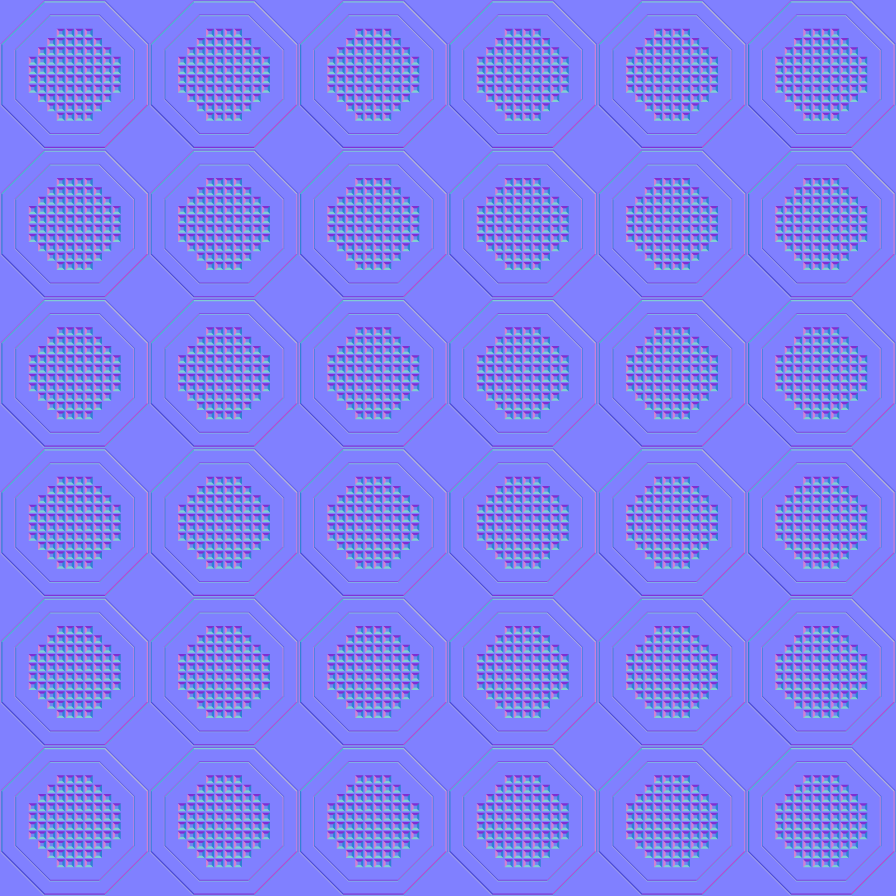
Give the GLSL for this texture map, as a WebGL 1 fragment shader.

```glsl
precision highp float;

uniform vec2 u_resolution;

const float REPEATS = 6.0;
const float PITS_PER_CELL = 16.0;
const int SAMPLES = 4;

// Signed distance to a regular octagon, measured across its sides.
float octagonDistance(vec2 p, float apothem) {
  vec2 a = abs(p);
  return max(max(a.x, a.y), (a.x + a.y) * 0.70711) - apothem;
}

// Outward direction of the nearest octagon side.
vec2 octagonDirection(vec2 p) {
  vec2 a = abs(p);
  float diagonal = (a.x + a.y) * 0.70711;
  vec2 straight = a.x > a.y ? vec2(1.0, 0.0) : vec2(0.0, 1.0);
  vec2 side = diagonal > max(a.x, a.y) ? vec2(0.70711) : straight;
  return side * vec2(p.x < 0.0 ? -1.0 : 1.0, p.y < 0.0 ? -1.0 : 1.0);
}

// Tilt of a thin groove: the inner bank faces out, the outer bank faces in.
vec2 grooveTilt(vec2 p, float apothem, float bankWidth, float innerTilt, float outerTilt) {
  float d = octagonDistance(p, apothem);
  float inner = step(-bankWidth, d) * step(d, 0.0);
  float outer = step(0.0, d) * step(d, bankWidth);
  return octagonDirection(p) * (inner * innerTilt - outer * outerTilt);
}

// Tilt of one square pit with sloping walls and a slightly leaning floor.
vec2 pitTilt(vec2 p, float halfSize, float wallWidth, float wallTilt, vec2 floorTilt) {
  vec2 a = abs(p);
  float edge = max(a.x, a.y);
  vec2 inward = a.x > a.y ? vec2(-sign(p.x), 0.0) : vec2(0.0, -sign(p.y));
  float wall = smoothstep(-0.04, 0.04, edge - halfSize + wallWidth);
  return mix(floorTilt, inward * wallTilt, wall) * step(edge, halfSize);
}

// Stepped round patch of pits, ten across and ten down.
vec2 pitPatchTilt(vec2 p, float pitsPerCell) {
  vec2 q = p * pitsPerCell;
  vec2 id = abs(floor(q) + 0.5);
  float inPatch = step(id.x + id.y, 6.1) * step(max(id.x, id.y), 5.0);
  return inPatch * pitTilt(fract(q) - 0.5, 0.43, 0.25, 0.64, vec2(-0.14, 0.06));
}

// Packs a tilt as a normal colour; steeper parts lose blue.
vec3 normalColor(vec2 tilt) {
  vec3 normal = vec3(tilt, 1.0 - 0.55 * length(tilt));
  return normal * 0.5 + 0.5;
}

vec3 plateColor(vec2 uv) {
  vec2 p = fract(uv * REPEATS) - 0.5;
  vec2 tilt = pitPatchTilt(p, PITS_PER_CELL);
  tilt += grooveTilt(p, 0.491, 0.008, 0.60, 0.30);
  tilt += grooveTilt(p, 0.398, 0.006, 0.50, 0.35);
  return normalColor(tilt);
}

void main() {
  // Average a small grid of samples inside the pixel.
  vec3 color = vec3(0.0);
  for (int i = 0; i < SAMPLES; i++) {
    for (int j = 0; j < SAMPLES; j++) {
      vec2 offset = (vec2(float(i), float(j)) + 0.5) / float(SAMPLES) - 0.5;
      color += plateColor((gl_FragCoord.xy + offset) / u_resolution);
    }
  }
  gl_FragColor = vec4(color / float(SAMPLES * SAMPLES), 1.0);
}
```
